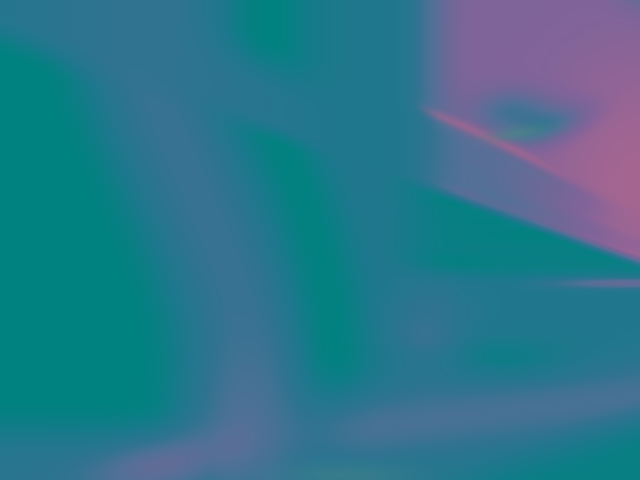
A Shadertoy shader for this background:

```glsl
// Soft veils of teal, blue and violet, crossed by one long falling diagonal.
// A scalar "warmth" field is layered from columns, bands and glows, then
// mapped through a colour ramp; fine streaks come from layered sines.

const vec3 TEAL   = vec3(0.00, 0.51, 0.50);
const vec3 SEA    = vec3(0.11, 0.47, 0.55);
const vec3 BLUE   = vec3(0.19, 0.45, 0.57);
const vec3 SLATE  = vec3(0.32, 0.44, 0.59);
const vec3 MAUVE  = vec3(0.42, 0.41, 0.59);
const vec3 VIOLET = vec3(0.51, 0.39, 0.60);
const vec3 ROSE   = vec3(0.68, 0.40, 0.56);
const vec3 MOSS   = vec3(0.30, 0.52, 0.53);

float bell(float x, float width) {
    x /= width;
    return exp(-x * x);
}

float glow(vec2 p, vec2 center, vec2 radius) {
    vec2 q = (p - center) / radius;
    return exp(-dot(q, q));
}

// Elliptic glow whose long axis follows a slope
float slantGlow(vec2 p, vec2 center, vec2 radius, float slope) {
    p.y -= slope * (p.x - center.x);
    return glow(p, center, radius);
}

float streaks(vec2 p) {
    float sum = 0.0, gain = 0.5, freq = 55.0;
    for (int i = 0; i < 4; i++) {
        sum += gain * sin(freq * p.y + 7.0 * p.x + 2.0 * sin(9.0 * p.x + float(i)));
        freq *= 1.7;
        gain *= 0.6;
    }
    return sum;
}

// Ramp from teal (0) to rose (6)
vec3 ramp(float w) {
    vec3 c = mix(TEAL, SEA, clamp(w, 0.0, 1.0));
    c = mix(c, BLUE, clamp(w - 1.0, 0.0, 1.0));
    c = mix(c, SLATE, clamp(w - 2.0, 0.0, 1.0));
    c = mix(c, MAUVE, clamp(w - 3.0, 0.0, 1.0));
    c = mix(c, VIOLET, clamp(w - 4.0, 0.0, 1.0));
    return mix(c, ROSE, clamp(w - 5.0, 0.0, 1.0));
}

// Left and middle columns below the diagonal
float columns(vec2 p) {
    float side = p.x - (0.385 - 0.175 * smoothstep(0.2, 1.0, p.y));
    float w = 2.2 * smoothstep(-0.17, 0.0, side);
    w = mix(w, 1.2, smoothstep(0.02, 0.13, side));
    float bend = p.y - 0.2;
    float seam = bell(p.x - 0.525 + 0.35 * bend * bend, 0.055);
    return w * (1.0 - 0.95 * seam * smoothstep(0.1, 0.27, p.y));
}

// Wedge, streaks and bands at the lower right
float lowerRight(vec2 p, float w) {
    float grain = streaks(p);
    float region = smoothstep(0.57, 0.72, p.x);
    float wedge = region * smoothstep(0.40, 0.46, p.y);
    w = mix(w, 0.25 + 0.15 * grain, wedge);
    w += 2.6 * smoothstep(0.79, 0.98, p.x) * bell(p.y - 0.41, 0.011);
    w += glow(p, vec2(0.67, 0.31), vec2(0.06, 0.09)) * (1.0 + 0.2 * grain);
    w -= glow(p, vec2(0.79, 0.25), vec2(0.12, 0.05)) * (0.7 + 0.25 * grain);
    w += 1.5 * smoothstep(0.4, 0.6, p.x) * bell(p.y - 0.12 - 0.16 * (p.x - 0.65), 0.07);
    float corner = smoothstep(0.05, -0.08, p.y - 0.13 + 0.46 * (1.0 - p.x));
    return mix(w, 0.3, corner * smoothstep(0.6, 0.8, p.x));
}

float bottomHaze(vec2 p, float w) {
    float haze = smoothstep(0.17, 0.03, p.y) * smoothstep(0.75, 0.5, p.x);
    w = mix(w, max(w, 1.6), haze);
    w += 0.6 * glow(p, vec2(0.37, 0.15), vec2(0.09, 0.12));
    return w + 1.9 * slantGlow(p, vec2(0.25, 0.03), vec2(0.12, 0.06), 0.3);
}

// Pale band and violet sky above the diagonal; ridge is height over the rose line
float upperField(vec2 p, float diagonal, float ridge) {
    float w = 1.4 + 0.6 * bell(p.x - 0.22, 0.15);
    w = mix(w, 1.15, smoothstep(0.4, 0.55, p.x));
    w *= 1.0 - smoothstep(0.07, 0.20, diagonal) * bell(p.x - 0.42, 0.075);
    float sky = 4.8 + 1.0 * glow(p, vec2(1.0, 0.62), vec2(0.17, 0.28));
    float slope = mix(3.2, 5.5, smoothstep(0.75, 1.0, p.x));
    slope += 0.2 * streaks(p + vec2(0.0, 0.5 * p.x));
    float violet = mix(slope, sky, smoothstep(-0.03, 0.02, ridge));
    w = mix(w, violet, smoothstep(0.61, 0.74, p.x));
    return w - 1.8 * glow(p, vec2(1.02, 1.02), vec2(0.05, 0.04));
}

void mainImage(out vec4 fragColor, in vec2 fragCoord) {
    vec2 p = fragCoord / iResolution.xy;
    float diagonal = p.y - 0.926 + 0.473 * p.x;
    float t = p.x - 0.651;
    float ridge = p.y - 0.778 + 0.53 * t + 0.4 * t * abs(t);

    // Join the two halves; the edge sharpens to the right
    float below = bottomHaze(p, lowerRight(p, columns(p)));
    float above = upperField(p, diagonal, ridge);
    float blur = mix(0.05, 0.016, smoothstep(0.0, 0.7, p.x));
    float warmth = mix(below, above, smoothstep(-blur, blur, diagonal));

    // Dark winged shadow over the rose line
    float overRidge = smoothstep(-0.01, 0.03, ridge);
    float shadow = glow(p, vec2(0.805, 0.765), vec2(0.065, 0.045));
    shadow += 0.8 * slantGlow(p, vec2(0.855, 0.735), vec2(0.06, 0.032), 0.45);
    warmth -= 2.5 * shadow * overRidge;

    // Coloured accents
    vec3 color = ramp(warmth);
    float line = bell(ridge, 0.011) * smoothstep(0.64, 0.70, p.x) * smoothstep(0.98, 0.80, p.x);
    color = mix(color, ROSE, 0.6 * line);
    color = mix(color, MOSS, 0.7 * slantGlow(p, vec2(0.81, 0.723), vec2(0.045, 0.014), 0.2));
    color = mix(color, MOSS, 0.4 * glow(p, vec2(0.54, 0.01), vec2(0.11, 0.025)));
    fragColor = vec4(color, 1.0);
}
```
